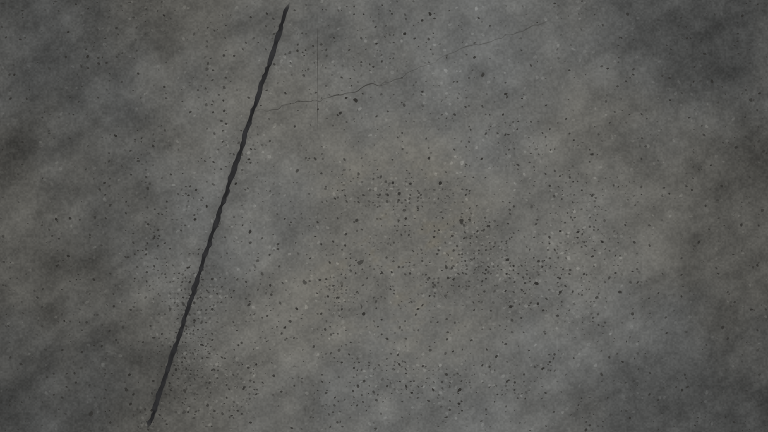
This texture is drawn by a WebGL 1 fragment shader. Its source:

```glsl
precision highp float;
uniform vec2 u_resolution;

const float TAU = 6.2831853;
const float ASPECT = 16.0 / 9.0;
const vec2 GRID = vec2(16.0, 9.0);          // square cells on the canvas
const vec3 CONCRETE = vec3(0.461, 0.460, 0.450);
const vec3 WARM_TINT = vec3(1.008, 1.0, 0.975);
const vec3 COOL_TINT = vec3(0.987, 1.0, 1.01);
const vec3 STAIN_TINT = vec3(0.95, 0.93, 0.89);
const vec3 PIT_COLOR = vec3(0.18, 0.175, 0.165);
const vec3 JOINT_COLOR = vec3(0.14, 0.14, 0.145);
const float SIDE_SHADE = 0.36;
const float TOP_SHADE = 0.13;
const float CLOUD_CONTRAST = 0.40;
const float PLATEAU = 0.885;                // broad tone above this is flattened
const float MOTTLE_CONTRAST = 0.24;
const float STREAK_CONTRAST = 0.14;
const float GRAIN_CONTRAST = 0.15;
const float JOINT_BOTTOM = 0.340;           // x of the joint, in canvas heights
const float JOINT_LEAN = 0.331;
const float JOINT_HALF_WIDTH = 0.0055;

float hash(vec2 p) {
  vec3 q = fract(vec3(p.xyx) * 0.1031);
  q += dot(q, q.yzx + 33.33);
  return fract((q.x + q.y) * q.z);
}

// Value noise that wraps after a whole number of cells
float noise(vec2 uv, vec2 cells, float seed) {
  vec2 i = floor(uv * cells);
  vec2 f = fract(uv * cells);
  f = f * f * f * (f * (f * 6.0 - 15.0) + 10.0);
  vec2 a = mod(i, cells) + seed;
  vec2 b = mod(i + 1.0, cells) + seed;
  return mix(mix(hash(a), hash(vec2(b.x, a.y)), f.x),
             mix(hash(vec2(a.x, b.y)), hash(b), f.x), f.y);
}

float fbm(vec2 uv, vec2 cells, float seed) {
  float sum = 0.0;
  float weight = 0.5;
  for (int k = 0; k < 5; k++) {
    sum += weight * noise(uv, cells, seed + float(k) * 17.0);
    cells *= 2.0;
    weight *= 0.55;
  }
  return sum - 0.53;
}

// Soft blob that wraps around the tile
float blob(vec2 uv, vec2 center, vec2 tightness) {
  return exp(dot(tightness, cos(TAU * (uv - center)) - 1.0));
}

float pitDensity(vec2 uv) {
  float patches = smoothstep(0.4, 0.8, noise(uv, GRID, 71.0));
  float worn = blob(uv, vec2(0.52, 0.38), vec2(1.3, 0.8))
             + 0.7 * blob(uv, vec2(0.23, 0.2), vec2(6.0, 0.8));
  return 0.05 + worn * (0.14 + 0.6 * patches);
}

// One scattered ragged pit per cell at most
float pits(vec2 uv, vec2 cells, float radius, float amount, float seed, float px) {
  vec2 id = floor(uv * cells);
  vec2 key = mod(id, cells) + seed;
  vec2 spot = 0.25 + 0.5 * vec2(hash(key + 3.1), hash(key + 7.7));
  vec2 d = (fract(uv * cells) - spot) / cells * vec2(ASPECT, 1.0);
  d.y = d.y * (0.8 + 0.8 * hash(key + 11.3)) + d.x * (hash(key + 15.1) - 0.5);
  float size = radius * (0.4 + 0.8 * hash(key + 19.9));
  float ragged = length(d) + 0.6 * size * (noise(uv, GRID * 24.0, 61.0) - 0.5);
  float present = step(hash(key), amount * pitDensity((id + 0.5) / cells));
  float depth = 0.25 + 0.7 * hash(key + 29.3);
  return present * depth * (1.0 - smoothstep(size - px, size + px, ragged));
}

// Thin stroke that fades out at both ends
float hairline(vec2 p, vec2 a, vec2 b, float px) {
  float t = clamp(dot(p - a, b - a) / dot(b - a, b - a), 0.0, 1.0);
  float d = length(p - mix(a, b, t));
  return (1.0 - smoothstep(0.0, 0.001 + px, d)) * smoothstep(0.0, 0.15, t * (1.0 - t));
}

void main() {
  vec2 uv = gl_FragCoord.xy / u_resolution;
  vec2 p = uv * vec2(ASPECT, 1.0);
  float px = 0.6 / u_resolution.y;
  // Broad shading, then mottling, slanted streaks and grain
  vec2 edge = pow(0.5 + 0.5 * cos(TAU * uv), vec2(2.0));
  float cloud = fbm(uv, vec2(5.0, 3.0), 5.0);
  float mottle = fbm(uv, GRID * 2.0, 37.0);
  float streak = fbm(vec2(uv.x, uv.y - uv.x), vec2(10.0, 24.0), 83.0);
  float grain = 0.65 * noise(uv, GRID * 28.0, 53.0) + 0.35 * noise(uv, GRID * 14.0, 59.0) - 0.5;
  float tone = 1.0 - SIDE_SHADE * edge.x - TOP_SHADE * edge.y + CLOUD_CONTRAST * cloud;
  tone = mix(tone, min(tone, PLATEAU), 0.75);
  tone += MOTTLE_CONTRAST * mottle + STREAK_CONTRAST * streak + GRAIN_CONTRAST * grain;
  float warmth = smoothstep(-0.22, 0.22, fbm(uv, vec2(4.0, 2.0), 91.0));
  vec3 color = CONCRETE * tone * mix(COOL_TINT, WARM_TINT, warmth);
  float stain = blob(uv, vec2(0.52, 0.42), vec2(5.0, 1.4)) * smoothstep(-0.1, 0.25, mottle + streak);
  color *= mix(vec3(1.0), STAIN_TINT, stain);
  // Pale flecks, and pits from fine to coarse
  color *= 1.0 + 0.2 * pits(uv, GRID * 9.0, 0.0035, 0.9, 241.0, px);
  float pit = 0.85 * pits(uv, GRID * 12.0, 0.0023, 1.0, 13.0, px);
  pit = max(pit, pits(uv, GRID * 8.0, 0.0029, 0.65, 131.0, px));
  pit = max(pit, pits(uv, GRID * 4.0, 0.0040, 0.3, 173.0, px));
  pit = max(pit, pits(uv, GRID, 0.0070, 0.15, 211.0, px));
  color = mix(color, PIT_COLOR, pit);
  // Broken hairline cracks
  vec2 wobble = vec2(noise(uv, GRID * 3.0, 17.0), noise(uv, GRID * 3.0, 23.0)) - 0.5;
  vec2 jitter = vec2(noise(uv, GRID * 9.0, 29.0), noise(uv, GRID * 9.0, 31.0)) - 0.5;
  vec2 bent = p + 0.016 * wobble + 0.006 * jitter;
  float cracks = 0.6 * hairline(bent, vec2(0.58, 0.74), vec2(0.91, 0.81), px);
  cracks = max(cracks, 0.35 * hairline(bent, vec2(0.84, 0.79), vec2(1.3, 0.97), px));
  cracks = max(cracks, 0.4 * hairline(p, vec2(0.735, 0.69), vec2(0.735, 0.95), px));
  color = mix(color, PIT_COLOR, cracks * (0.3 + 0.9 * noise(uv, GRID * 4.0, 67.0)));
  // Ragged slanting joint, tapered before the tile edge
  float taper = smoothstep(0.0, 0.025, uv.y) * smoothstep(0.0, 0.025, 1.0 - uv.y);
  float ragged = noise(uv, GRID * 10.0, 43.0);
  float side = p.x - JOINT_BOTTOM - JOINT_LEAN * uv.y + 0.003 * (wobble.x + jitter.x);
  float halfWidth = JOINT_HALF_WIDTH * (0.55 + 0.75 * ragged) * taper;
  color *= 1.0 - 0.1 * taper * exp(-abs(side) / 0.010);
  float joint = 1.0 - smoothstep(halfWidth - px, halfWidth + px, abs(side));
  color = mix(color, JOINT_COLOR * (0.85 + 0.5 * ragged), 0.93 * joint * taper);
  gl_FragColor = vec4(color, 1.0);
}
```
